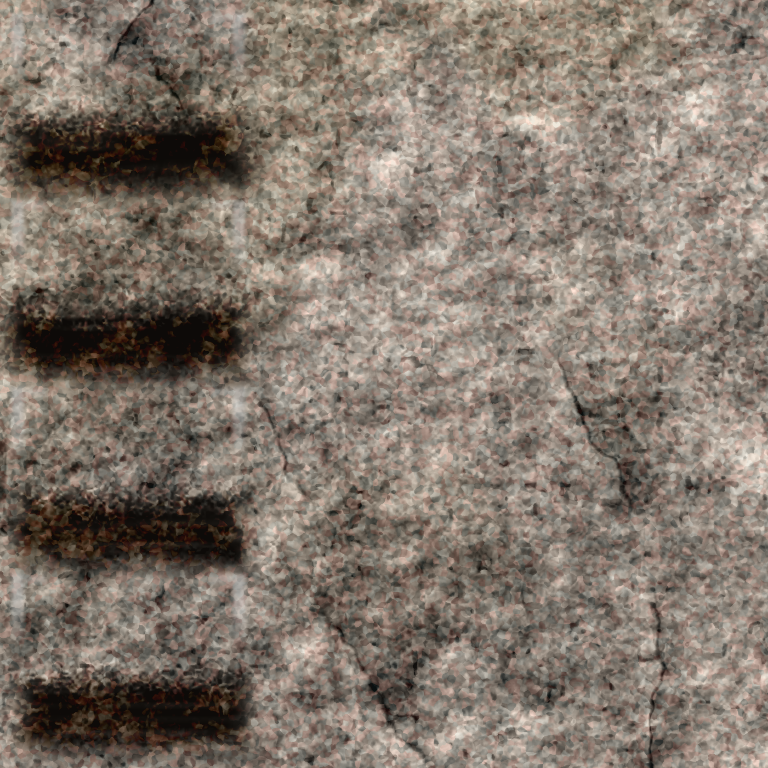
Write a WebGL 1 fragment shader that draws this texture.

```glsl
precision highp float;
uniform vec2 u_resolution;

float hash(vec2 p) {
  return fract(sin(dot(p, vec2(127.1, 311.7))) * 43758.5453);
}

float noise(vec2 p) {
  vec2 i = floor(p), f = fract(p);
  f = f * f * (3.0 - 2.0 * f);
  return mix(mix(hash(i), hash(i + vec2(1.0, 0.0)), f.x),
             mix(hash(i + vec2(0.0, 1.0)), hash(i + 1.0), f.x), f.y);
}

float fbm(vec2 p) {
  float sum = 0.0, amp = 0.5;
  for (int i = 0; i < 5; i++) {
    sum += amp * noise(p);
    p = mat2(1.6, 1.2, -1.2, 1.6) * p + 7.3;
    amp *= 0.5;
  }
  return sum / 0.97;
}

// Mineral grains: x is brightness, y is hue, with softly blended borders
vec2 grains(vec2 p) {
  vec2 cell = floor(p), sum = vec2(0.0);
  float total = 0.0;
  for (int j = -1; j <= 1; j++) {
    for (int i = -1; i <= 1; i++) {
      vec2 id = cell + vec2(float(i), float(j));
      vec2 d = id + vec2(hash(id), hash(id + 41.0)) - p;
      float weight = exp(-12.0 * dot(d, d));
      sum += weight * vec2(hash(id + 83.0), hash(id + 157.0));
      total += weight;
    }
  }
  return sum / total;
}

float relief(vec2 p, vec2 toLight) {
  return fbm(p) - fbm(p + toLight);
}

// Wandering fracture from a to b: x is the dark line, y the shade beside it
vec2 crack(vec2 p, vec2 a, vec2 b, float width) {
  vec2 axis = b - a, rel = p - a;
  float len = length(axis);
  float along = dot(rel, axis) / (len * len);
  float side = (axis.x * rel.y - axis.y * rel.x) / len;
  side += 0.05 * (fbm(p * 16.0) - 0.5) + 0.006 * (noise(p * 75.0) - 0.5);
  float taper = smoothstep(0.0, 0.2, along) * smoothstep(1.0, 0.75, along);
  float line = 1.0 - smoothstep(width * 0.3, width + 0.002, abs(side));
  float shade = smoothstep(-0.003, 0.002, side) * exp(-max(side, 0.0) * 45.0);
  return taper * vec2(line * (0.4 + 0.6 * noise(p * 40.0)), shade);
}

// Chipped edge along a contour of the height: dark below, pale lip above
float ledge(vec2 p, float level) {
  float d = fbm(p) - level;
  float dark = smoothstep(-0.012, 0.004, d) * exp(-max(d, 0.0) * 22.0);
  float lip = smoothstep(0.006, -0.008, d) * exp(min(d, 0.0) * 22.0);
  return 0.7 * lip - dark;
}

float box(vec2 p, vec2 halfSize, float blur) {
  vec2 d = abs(p) - halfSize;
  float dist = length(max(d, 0.0)) + min(max(d.x, d.y), 0.0);
  return 1.0 - smoothstep(-blur, blur, dist);
}

float repeatRow(float y, float center) {
  return mod(y - center + 0.12175, 0.2435) - 0.12175;
}

void main() {
  vec2 p = gl_FragCoord.xy / u_resolution;
  vec2 warp = vec2(fbm(p * 9.0), fbm(p * 9.0 + 31.0)) - 0.5;
  vec2 q = p + 0.008 * vec2(fbm(p * 70.0), fbm(p * 70.0 + 19.0));

  // Stone surface
  vec2 grain = grains(q * vec2(135.0, 150.0));
  float fine = noise(q * 250.0 + 5.0);
  float patches = fbm(p * 5.0 + 3.0);
  float flakes = fbm(q * vec2(26.0, 32.0) + 17.0);
  float tone = 0.515 + 0.22 * (grain.x - 0.5) + 0.18 * (fine - 0.5);
  tone += 0.40 * (patches - 0.5) + 0.36 * (flakes - 0.5);
  tone += 0.52 * relief(q * 36.0, vec2(-0.16, 0.26));
  tone += 0.45 * relief(p * 9.0 + 11.0, vec2(-0.14, 0.20));
  float chipped = smoothstep(0.45, 0.7, fbm(p * 6.0 + 47.0));
  tone += 0.16 * chipped * ledge(p * vec2(5.0, 4.0) + 71.0, 0.5);
  tone += 0.07 * smoothstep(0.5, 0.68, fbm(p * 8.0 + 61.0));
  float pits = smoothstep(0.72, 0.92, noise(q * 110.0 + 23.0));
  tone -= 0.20 * pits * smoothstep(0.35, 0.6, fbm(p * 22.0 + 37.0));

  // Fractures
  vec2 c = crack(p, vec2(0.20, 1.02), vec2(0.14, 0.91), 0.002);
  c = max(c, crack(p, vec2(0.20, 0.94), vec2(0.25, 0.82), 0.003));
  c = max(c, crack(p, vec2(0.25, 0.87), vec2(0.195, 0.75), 0.004));
  c = max(c, crack(p, vec2(0.73, 0.56), vec2(0.82, 0.31), 0.003));
  c = max(c, crack(p, vec2(0.86, 0.25), vec2(0.84, -0.05), 0.003));
  c = max(c, crack(p, vec2(0.40, 0.23), vec2(0.57, -0.04), 0.003));
  c = max(c, crack(p, vec2(0.34, 0.50), vec2(0.41, 0.33), 0.003));
  tone = clamp(tone - 0.22 * c.x - 0.16 * c.y, 0.06, 0.92);

  // Warm grey with pink, blue-grey and olive tints
  vec3 color = tone * mix(vec3(1.08, 0.98, 0.87), vec3(1.04, 0.99, 0.94), tone);
  color += vec3(0.045, -0.010, -0.010) * smoothstep(0.55, 0.85, grain.y);
  color += vec3(-0.025, 0.002, 0.012) * smoothstep(0.42, 0.15, grain.y);
  color += vec3(0.005, 0.0, -0.03) * smoothstep(0.4, 0.65, fbm(p * 4.0 + 91.0)) * p.y;

  // Repeated panels: a sooty band below, pale corner strokes above
  float x = p.x - 0.167;
  vec2 ragged = 0.03 * warp + 0.02 * (vec2(flakes, fine) - 0.5);
  float band = box(vec2(x, repeatRow(p.y, 0.069)) + ragged, vec2(0.148, 0.042), 0.026);
  band *= smoothstep(0.95, 0.90, p.y) * (0.85 + 0.3 * noise(p * vec2(9.0, 110.0)));
  vec3 sooty = max(color - vec3(0.45, 0.46, 0.465), 0.0) + vec3(0.05, 0.04, 0.03);
  color = mix(color, sooty, min(band, 1.0));

  float y = repeatRow(p.y, 0.208);
  float stroke = box(vec2(abs(x) - 0.144, y), vec2(0.008, 0.044), 0.005);
  float arm = box(vec2(abs(x) - 0.128, y - 0.038), vec2(0.020, 0.005), 0.005);
  float paint = max(stroke * smoothstep(-0.07, 0.02, y), 0.6 * arm);
  color = mix(color, color * 0.4 + 0.47, 0.8 * paint * smoothstep(0.02, 0.05, p.y));
  gl_FragColor = vec4(clamp(color, 0.0, 1.0), 1.0);
}
```
